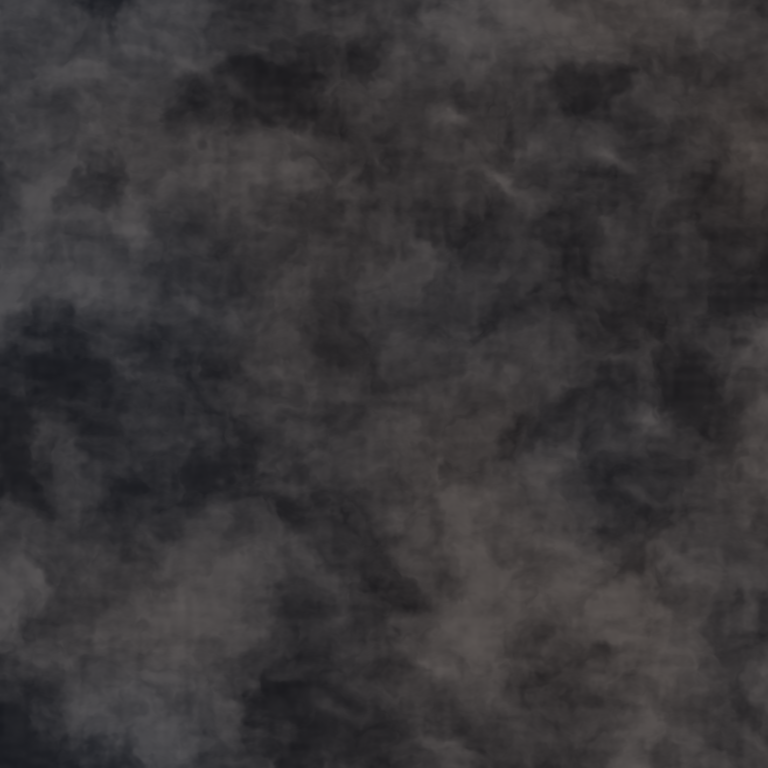
This texture is drawn by a Shadertoy shader. Its source:

```glsl
// Dark, softly mottled cloth: warped cloud noise gives smoky light and dark patches,
// with small smudges, blots, pale slanted creases and a faint thread weave on top.
// The hue drifts from cool slate on the left to warm brown on the right.

const float MEAN_TONE = 0.217;
const float CLOUD_SCALE = 4.6;
const float CLOUD_CONTRAST = 0.072;
const float WARP_AMOUNT = 0.022;
const float SMUDGE_SCALE = 20.0;
const float SMUDGE_CONTRAST = 0.021;
const float BLOT_SCALE = 8.0;
const float BLOT_DEPTH = 0.065;
const float CREASE_CELLS = 8.0;
const float CREASE_CHANCE = 0.45;
const float CREASE_LIGHT = 0.085;
const float CREASE_ANGLE = -0.45;
const float WEAVE_SCALE = 110.0;
const float WEAVE_CONTRAST = 0.013;
const float SIDE_LIGHT = 0.03;
const vec3 BASE_TINT = vec3(0.004, -0.004, 0.003);
const vec3 WARM_SHIFT = vec3(0.015, 0.001, -0.013);

// Integer hash of a lattice point, 0 to 1
float hash(vec2 cell, uint seed) {
    uvec2 q = uvec2(ivec2(cell));
    uint h = q.x * 1597334677u ^ q.y * 3812015801u ^ seed * 2798796415u;
    h = (h ^ (h >> 16)) * 2146121005u;
    h = (h ^ (h >> 15)) * 2221713035u;
    h ^= h >> 16;
    return float(h >> 8) / 16777216.0;
}

// Smooth value noise, -1 to 1
float noise(vec2 p, uint seed) {
    vec2 i = floor(p), f = fract(p);
    f = f * f * f * (f * (f * 6.0 - 15.0) + 10.0);
    float low = mix(hash(i, seed), hash(i + vec2(1, 0), seed), f.x);
    float high = mix(hash(i + vec2(0, 1), seed), hash(i + vec2(1, 1), seed), f.x);
    return 2.0 * mix(low, high, f.y) - 1.0;
}

mat2 rotation(float a) {
    return mat2(cos(a), sin(a), -sin(a), cos(a));
}

// Sum of rotated noise octaves
float clouds(vec2 p, uint seed) {
    float sum = 0.0, weight = 1.0;
    for (uint i = 0u; i < 5u; i++) {
        sum += weight * noise(p, seed + i);
        p = rotation(0.6) * p * 2.03 + 7.3;
        weight *= 0.66;
    }
    return sum;
}

// Short pale strokes scattered one per cell, mostly running down to the right
float creases(vec2 p) {
    vec2 grid = p * CREASE_CELLS, home = floor(grid);
    float light = 0.0;
    for (int y = -1; y <= 1; y++)
    for (int x = -1; x <= 1; x++) {
        vec2 cell = home + vec2(x, y);
        float present = step(hash(cell, 40u), CREASE_CHANCE);
        vec2 center = cell + vec2(hash(cell, 41u), hash(cell, 42u));
        float angle = CREASE_ANGLE + 0.9 * (hash(cell, 43u) - 0.5);
        vec2 d = rotation(-angle) * (grid - center);
        vec2 size = vec2(mix(0.15, 0.36, hash(cell, 44u)), mix(0.06, 0.11, hash(cell, 45u)));
        d /= size;
        light += present * mix(0.4, 1.0, hash(cell, 46u)) * exp(-dot(d, d));
    }
    return light;
}

void mainImage(out vec4 fragColor, in vec2 fragCoord) {
    vec2 p = fragCoord / iResolution.y;
    vec2 warp = vec2(clouds(p * 10.0, 10u), clouds(p * 10.0, 20u));
    vec2 q = p + WARP_AMOUNT * warp * vec2(1.0, 0.7);

    // Cloudy patches and darker blots
    float tone = MEAN_TONE + SIDE_LIGHT * (p.x - 0.5);
    tone += CLOUD_CONTRAST * clouds(q * CLOUD_SCALE, 1u);
    tone -= BLOT_DEPTH * smoothstep(0.35, 0.8, noise(q * BLOT_SCALE, 30u));

    // Small smudges, wider than tall
    vec2 s = (p + 0.3 * WARP_AMOUNT * warp) * SMUDGE_SCALE * vec2(0.8, 1.2);
    tone += SMUDGE_CONTRAST * clouds(s, 70u);
    tone = max(tone, 0.14 + 0.3 * (tone - 0.14));

    // Creases, broken up by the same warp
    tone += CREASE_LIGHT * creases(p + 0.4 * WARP_AMOUNT * warp);
    tone = min(tone, 0.30 + 0.45 * (tone - 0.30));

    // Crossed threads
    float weave = noise(p * WEAVE_SCALE * vec2(0.35, 1.0), 50u)
                + noise(p * WEAVE_SCALE * vec2(1.0, 0.35), 51u);
    tone += WEAVE_CONTRAST * weave;

    // Cool to warm drift, with lighter areas warmer
    float warmth = 1.1 * (p.x - 0.5) + 0.45 * noise(q * 5.0, 60u) + 4.0 * (tone - MEAN_TONE);
    vec3 color = tone + BASE_TINT + WARM_SHIFT * clamp(warmth, -1.0, 1.2);
    fragColor = vec4(color, 1.0);
}
```
